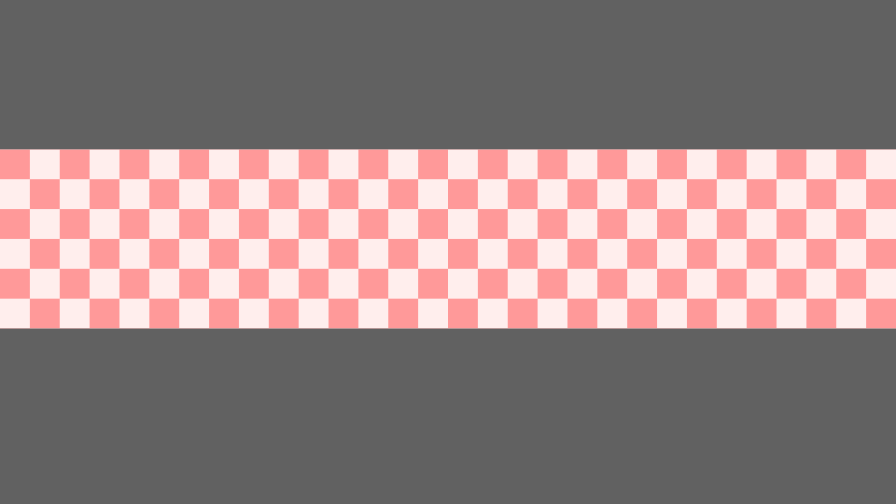
A WebGL 1 fragment shader for this pattern:

```glsl
precision highp float;

uniform vec2 u_resolution;

#define COLUMNS 30.0
#define BAND_TOP 5.0
#define BAND_BOTTOM 11.0
#define GREY vec3(0.38)
#define PINK vec3(1.0, 0.6, 0.6)
#define BLUSH vec3(1.0, 0.935, 0.93)

// Signed distance to the nearest cell edge, positive in even cells
vec2 edgeDistance(vec2 p) {
    return 0.5 - abs(mod(p + 0.5, 2.0) - 1.0);
}

void main() {
    // Cell units, with rows counted down from the top
    float pixel = COLUMNS / u_resolution.x;
    vec2 cell = vec2(gl_FragCoord.x, u_resolution.y - gl_FragCoord.y) * pixel;

    // Checker as a product of two smoothed square waves
    vec2 wave = clamp(2.0 * edgeDistance(cell) / pixel, -1.0, 1.0);
    vec3 checker = mix(PINK, BLUSH, 0.5 + 0.5 * wave.x * wave.y);

    // Horizontal band over the plain ground
    float inside = min(cell.y - BAND_TOP, BAND_BOTTOM - cell.y);
    float band = clamp(inside / pixel + 0.5, 0.0, 1.0);

    gl_FragColor = vec4(mix(GREY, checker, band), 1.0);
}
```
